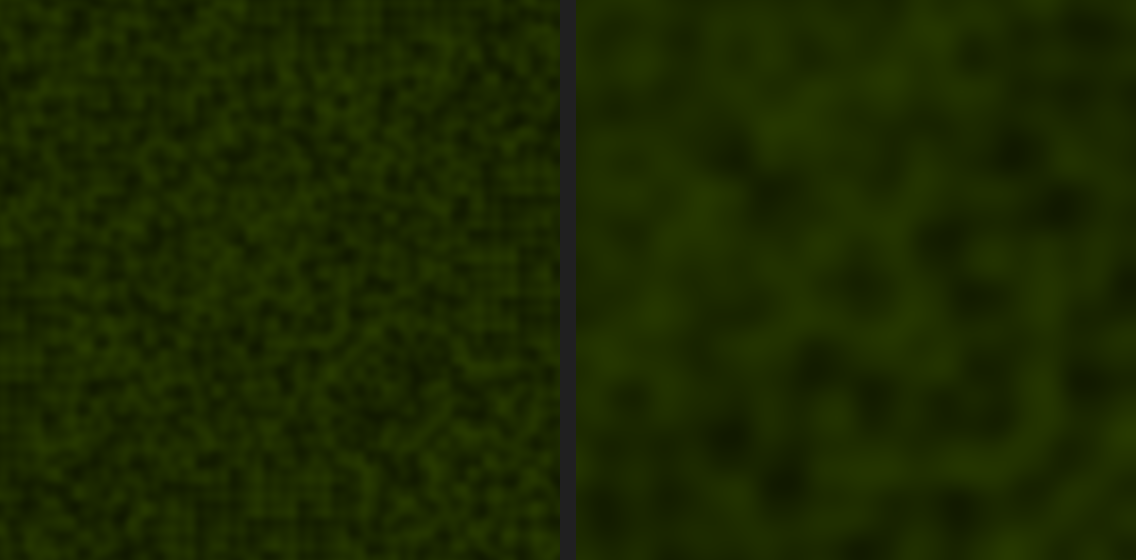
Left, the full canvas; right, a detail of the centre.
Reproduce this texture procedurally as a three.js fragment shader.

```glsl
// Dark moss green mottling: soft blotches and gradient noise, mirrored on a diagonal, with calm gridded patches.
varying vec2 vUv;

const vec3 MEAN_GREEN = vec3(0.106, 0.1565, 0.0);
const vec3 GREEN_SWING = vec3(0.0165, 0.0245, 0.0); // colour change per unit of noise
const float CELLS = 33.0;         // noise cells across the canvas
const float PATCH_CELLS = 6.0;    // noise cells per calm or lively patch
const float RIPPLE_GAIN = 2.9;    // strength of the fine gradient noise
const float BLOTCH_GAIN = 3.1;    // strength of the broader value noise
const float SWING_LIMIT = 3.2;
const float CALM_LEVEL = 0.12;    // patch value with fully aligned gradients
const float LIVELY_LEVEL = 0.55;  // patch value with fully random gradients
const float CALM_ANGLE = 0.785;
const float TAU = 6.2831853;

float hash(vec2 p) {
  vec3 q = fract(vec3(p.xyx) * 0.1031);
  q += dot(q, q.yzx + 33.33);
  return fract((q.x + q.y) * q.z);
}

vec2 fade(vec2 t) {
  return t * t * t * (t * (t * 6.0 - 15.0) + 10.0);
}

// Orders the axes, so that both sides of the diagonal share one key
vec2 mirrorKey(vec2 p) {
  return vec2(max(p.x, p.y), min(p.x, p.y));
}

float valueNoise(vec2 p) {
  vec2 cell = floor(p);
  vec2 w = fade(fract(p));
  float low = mix(hash(cell), hash(cell + vec2(1.0, 0.0)), w.x);
  float high = mix(hash(cell + vec2(0.0, 1.0)), hash(cell + 1.0), w.x);
  return mix(low, high, w.y);
}

// Value noise about zero whose lattice is mirrored on the diagonal
float blotchNoise(vec2 p) {
  vec2 cell = floor(p);
  vec2 w = fade(fract(p));
  float a = hash(mirrorKey(cell) + 83.0);
  float b = hash(mirrorKey(cell + vec2(1.0, 0.0)) + 83.0);
  float c = hash(mirrorKey(cell + vec2(0.0, 1.0)) + 83.0);
  float d = hash(mirrorKey(cell + 1.0) + 83.0);
  return mix(mix(a, b, w.x), mix(c, d, w.x), w.y) - 0.5;
}

// Lattice gradient, equal on both sides of the diagonal with its axes swapped
vec2 gradient(vec2 node) {
  vec2 key = mirrorKey(node);
  float patchValue = valueNoise(key / PATCH_CELLS + 40.0);
  float spread = smoothstep(CALM_LEVEL, LIVELY_LEVEL, patchValue);
  float turn = hash(key + 51.0) - 0.5;
  if (node.x == node.y) turn = 0.5 * step(0.0, turn);
  float angle = CALM_ANGLE + TAU * spread * turn;
  vec2 g = vec2(cos(angle), sin(angle));
  return node.x < node.y ? g.yx : g;
}

float corner(vec2 cell, vec2 f, vec2 offset) {
  return dot(gradient(cell + offset), f - offset);
}

float gradientNoise(vec2 p) {
  vec2 cell = floor(p);
  vec2 f = fract(p);
  vec2 w = fade(f);
  float low = mix(corner(cell, f, vec2(0.0)), corner(cell, f, vec2(1.0, 0.0)), w.x);
  float high = mix(corner(cell, f, vec2(0.0, 1.0)), corner(cell, f, vec2(1.0)), w.x);
  return mix(low, high, w.y);
}

void main() {
  // The mirror line runs from the upper left to the lower right
  vec2 p = vec2(vUv.x, 1.0 - vUv.y) * CELLS;
  float mottle = gradientNoise(p) * RIPPLE_GAIN + blotchNoise(p) * BLOTCH_GAIN;
  mottle = clamp(mottle, -SWING_LIMIT, SWING_LIMIT);
  gl_FragColor = vec4(MEAN_GREEN + GREEN_SWING * mottle, 1.0);
}
```
